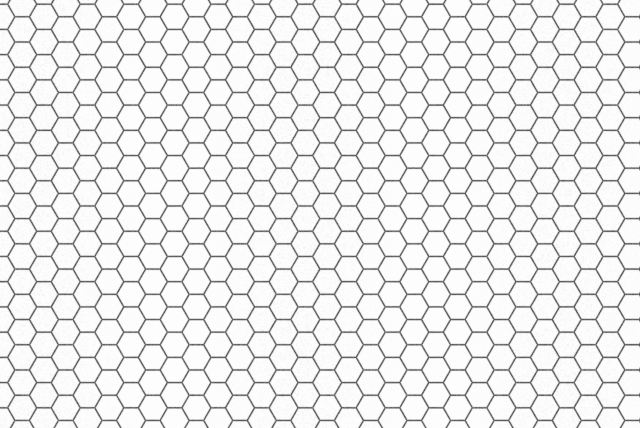
This pattern is drawn by a WebGL 1 fragment shader. Its source:

```glsl
precision highp float;
// Honeycomb of thin grey flat-topped hexagons on white, with faint speckle.
uniform vec2 u_resolution;

#define REPEATS vec2(14.69, 16.965)     // lattice periods across and down
#define ANCHOR vec2(0.375, 0.6366)      // centre of one hexagon
#define PAPER vec3(0.993)
#define INK vec3(0.36)
#define LINE_SPREAD 0.0245              // line softness, in hexagon heights
#define LINE_GRAIN 0.2                  // uneven ink along the lines
#define SPECKLE 0.028                   // strongest darkening of the paper
#define SPECKLE_PERIOD 0.41             // spacing of the speckled bands
#define GRAIN_CELLS 512.0               // grain cells across the canvas

const float SQRT3 = 1.7320508;

float hash(vec2 p) {
  vec3 h = fract(vec3(p.xyx) * 0.1031);
  h += dot(h, h.yzx + 33.33);
  return fract((h.x + h.y) * h.z);
}

// Offset from the nearest hexagon centre, for hexagons of height 1.
vec2 hexOffset(vec2 p) {
  vec2 period = vec2(SQRT3, 1.0);
  vec2 a = mod(p + 0.5 * period, period) - 0.5 * period;
  vec2 b = mod(p, period) - 0.5 * period;
  return dot(a, a) < dot(b, b) ? a : b;
}

// Distance from a point inside a hexagon to its border.
float hexBorder(vec2 offset) {
  vec2 q = abs(offset);
  return 0.5 - max(q.y, dot(q, vec2(0.5 * SQRT3, 0.5)));
}

void main() {
  vec2 uv = gl_FragCoord.xy / u_resolution;
  vec2 lattice = (uv - ANCHOR) * REPEATS * vec2(SQRT3, 1.0);
  float border = hexBorder(hexOffset(lattice));

  // Soft line profile, never narrower than a pixel can show.
  float pixel = REPEATS.y / u_resolution.y;
  float spread = max(LINE_SPREAD, 0.45 * pixel);
  float line = exp(-0.5 * border * border / (spread * spread));
  line *= LINE_SPREAD / spread;

  // Grain, tied to the canvas width.
  vec2 grainCell = floor(gl_FragCoord.xy / u_resolution.x * GRAIN_CELLS);
  float grain = hash(grainCell);
  line *= 1.0 + LINE_GRAIN * (grain - 0.5);

  // Paper speckle comes and goes in broad upright bands.
  float band = 0.5 + 0.5 * cos(6.2831853 * (uv.x - 0.06) / SPECKLE_PERIOD);
  float speck = SPECKLE * band * smoothstep(0.55, 1.0, grain);

  vec3 color = mix(PAPER - speck, INK, clamp(line, 0.0, 1.0));
  gl_FragColor = vec4(color, 1.0);
}
```
